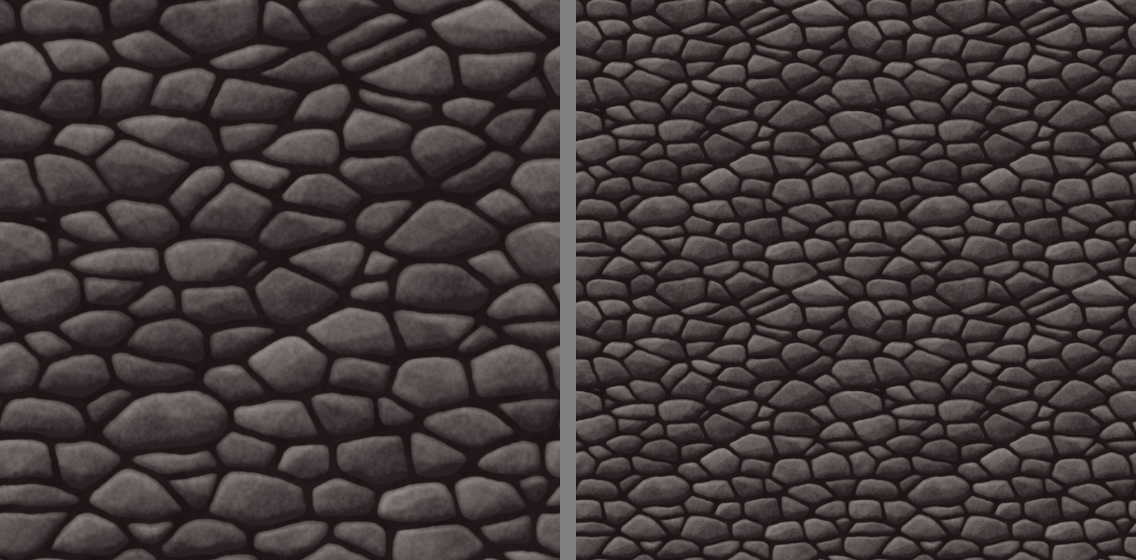
Left: one tile. Right: repeated 2 by 2.
Give the GLSL for this texture, as a WebGL 2 fragment shader.

```glsl
#version 300 es
precision highp float;
// Dry stone wall: flattened, weighted Voronoi cells become rounded stones
// with dark joints, lit from the upper left by soft bevels and a crease.
// Every lattice wraps, so the tile repeats without a seam.
uniform vec2 u_resolution;
out vec4 fragColor;

const vec2 GRID = vec2(8.0, 14.0);

vec3 hash3(vec2 p) {
    vec3 q = fract(vec3(p.xyx) * vec3(0.1031, 0.1030, 0.0973));
    q += dot(q, q.yxz + 33.33);
    return fract((q.xxy + q.yzz) * q.zyx);
}

// Value noise that repeats after a whole number of cells
float noise(vec2 uv, vec2 period) {
    vec2 p = uv * period, i = floor(p), f = fract(p);
    f = f * f * (3.0 - 2.0 * f);
    float a = hash3(mod(i, period)).x;
    float b = hash3(mod(i + vec2(1, 0), period)).x;
    float c = hash3(mod(i + vec2(0, 1), period)).x;
    float d = hash3(mod(i + vec2(1, 1), period)).x;
    return mix(mix(a, b, f.x), mix(c, d, f.x), f.y);
}

float fbm(vec2 uv, vec2 period) {
    float sum = 0.0, gain = 0.5;
    for (int i = 0; i < 4; i++) {
        sum += gain * noise(uv, period);
        period *= 2.0;
        gain *= 0.5;
    }
    return sum / 0.9375;
}

// Stone centre in xy, size weight in z
vec3 stoneSite(vec2 cell) {
    vec2 id = mod(cell, GRID);
    vec3 h = hash3(id + 17.0);
    float stagger = 0.5 * mod(id.y, 2.0);
    return vec3(cell + 0.5 + 0.86 * (h.xy - 0.5) + vec2(stagger - 0.25, 0.0), 0.5 * h.z * h.z);
}

void main() {
    vec2 uv = gl_FragCoord.xy / u_resolution;

    // Gently bent outlines
    vec2 warp = vec2(fbm(uv, vec2(14.0)), fbm(uv + 0.37, vec2(14.0))) - 0.5;
    vec2 p = (uv + 0.016 * warp) * GRID;
    vec2 home = floor(p);

    // Owning stone
    float best = 1e5;
    vec3 site = vec3(0.0);
    vec2 owner = vec2(0.0);
    for (int y = -2; y <= 2; y++)
    for (int x = -2; x <= 2; x++) {
        vec2 cell = home + vec2(x, y);
        vec3 s = stoneSite(cell);
        vec2 r = s.xy - p;
        float power = dot(r, r) - s.z;
        if (power < best) {
            best = power;
            site = s;
            owner = cell;
        }
    }

    // Smooth distance to the joints, and the blended outward direction
    const float ROUNDING = 190.0;
    float total = 1e-9;
    vec2 outward = vec2(0.0);
    for (int y = -2; y <= 2; y++)
    for (int x = -2; x <= 2; x++) {
        vec3 s = stoneSite(home + vec2(x, y));
        vec2 across = s.xy - site.xy;
        if (dot(across, across) < 1e-4) continue;
        vec2 r = s.xy - p;
        vec2 slope = across * GRID;
        float d = 0.5 * (dot(r, r) - s.z - best) / length(slope);
        float weight = exp(-ROUNDING * d);
        total += weight;
        outward += weight * normalize(slope);
    }
    float edge = -log(total) / ROUNDING;
    outward /= total;

    // Stone lighting
    vec3 look = hash3(mod(owner, GRID) + 71.0);
    vec3 cut = hash3(mod(owner, GRID) + 139.0);
    vec2 local = (p - site.xy) / GRID;
    vec2 light = vec2(-0.35, 0.94);
    float mottle = fbm(uv, vec2(22.0, 30.0)) - 0.5;
    float grain = noise(uv, vec2(230.0)) + noise(uv + 0.13, vec2(120.0)) - 1.0;

    float tone = 0.43 + 0.24 * (look.x - 0.5);
    tone += 3.2 * clamp(dot(local, light), -0.05, 0.05);
    float bevel = 1.0 - smoothstep(0.008, 0.019 + 0.014 * look.y, edge);
    tone += 0.25 * bevel * dot(outward, light);

    // One crease parts a lit upper face from a duller lower one
    float angle = 1.9 + 1.7 * (cut.x - 0.5);
    float crease = dot(local, vec2(cos(angle), sin(angle))) + 0.024 * (cut.y - 0.6) + 0.012 * mottle;
    tone += (0.06 + 0.16 * cut.z) * (smoothstep(-0.006, 0.007, crease) - 0.45);

    tone += 0.30 * mottle + 0.11 * grain;
    tone *= mix(0.6, 1.0, smoothstep(0.005, 0.013, edge));

    // Joints
    float joint = 0.0050 + 0.005 * (noise(uv, vec2(18.0)) - 0.5);
    float stone = smoothstep(joint - 0.0014, joint + 0.0026, edge);
    float soil = -0.03 + 0.10 * mottle + 0.03 * grain;
    tone = mix(soil, max(tone, 0.06), stone);

    fragColor = vec4(mix(vec3(0.13, 0.10, 0.103), vec3(0.55, 0.52, 0.515), tone), 1.0);
}
```
